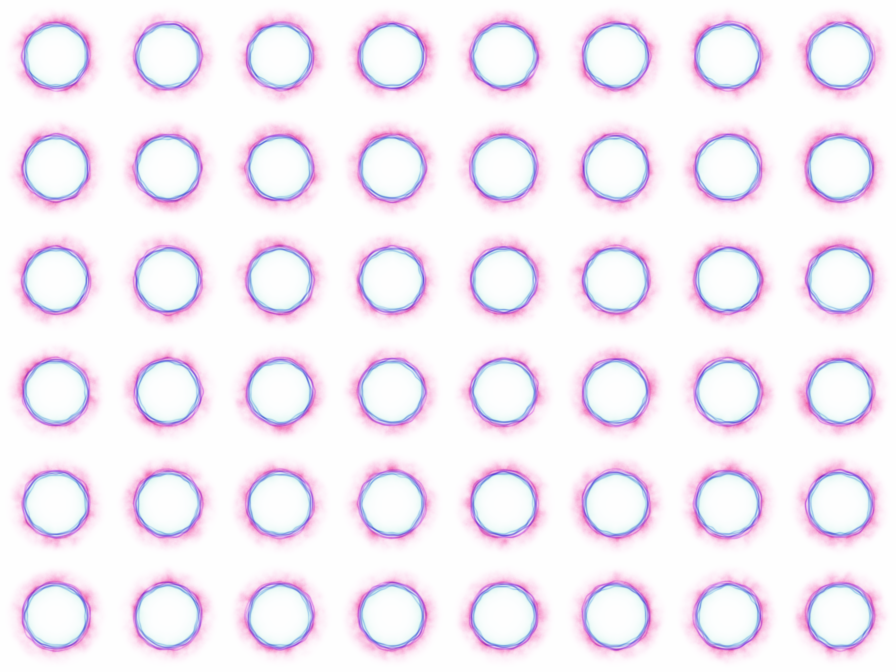
Reproduce this pattern procedurally as a Shadertoy shader.

```glsl
// Grid of glowing braided rings, cyan inside to violet and magenta, with wispy pink halos on white.
#define REPEATS vec2(8.0, 6.0)
#define INNER_RADIUS 0.264
#define OUTER_RADIUS 0.304
#define STRANDS 6
#define STRAND_WIDTH 0.008
#define STRAND_WOBBLE 0.026
#define STRAND_RIPPLE 3.6
#define STRAND_INK 0.55
#define HALO_FALLOFF 0.047
#define HALO_DETAIL 11.0
#define HALO_INK 1.0

// Inks are absorption per channel, so overlaps deepen like dye on paper.
const vec3 CYAN_INK = vec3(0.46, 0.26, 0.06);
const vec3 VIOLET_INK = vec3(0.38, 0.55, 0.06);
const vec3 MAGENTA_INK = vec3(0.14, 0.52, 0.04);
const vec3 PINK_INK = vec3(0.03, 0.42, 0.19);
const vec3 GLOW_INK = vec3(0.13, 0.03, 0.05);
const vec3 PAPER = vec3(0.996, 0.996, 0.998);

float hash(vec2 p) {
    vec3 q = fract(vec3(p.xyx) * 0.1031);
    q += dot(q, q.yzx + 33.33);
    return fract((q.x + q.y) * q.z);
}

float noise(vec2 p) {
    vec2 i = floor(p);
    vec2 f = fract(p);
    f = f * f * (3.0 - 2.0 * f);
    float low = mix(hash(i), hash(i + vec2(1.0, 0.0)), f.x);
    float high = mix(hash(i + vec2(0.0, 1.0)), hash(i + 1.0), f.x);
    return mix(low, high, f.y);
}

float fbm(vec2 p) {
    float sum = 0.0;
    float amplitude = 0.5;
    for (int i = 0; i < 4; i++) {
        sum += amplitude * noise(p);
        p = mat2(1.6, 1.2, -1.2, 1.6) * p + 7.3;
        amplitude *= 0.5;
    }
    return sum / 0.9375;
}

// Thin rings that weave across each other, coloured from inside to outside.
vec3 braidInk(float radius, vec2 direction, vec2 seed) {
    vec3 ink = vec3(0.0);
    for (int i = 0; i < STRANDS; i++) {
        float t = float(i) / float(STRANDS - 1);
        vec2 q = direction * STRAND_RIPPLE + seed + 19.0 * float(i);
        float wobble = STRAND_WOBBLE * (noise(q) - 0.5);
        float d = (radius - mix(INNER_RADIUS, OUTER_RADIUS, t) - wobble) / STRAND_WIDTH;
        float strength = 0.6 + 0.8 * noise(q * 1.3 + 5.7);
        vec3 tint = mix(CYAN_INK, VIOLET_INK, smoothstep(0.0, 0.5, t));
        tint = mix(tint, MAGENTA_INK, smoothstep(0.5, 1.0, t));
        ink += tint * strength * exp(-d * d);
    }
    return ink * STRAND_INK;
}

// Cloudy pink fringe that vanishes before the cell border.
vec3 haloInk(float radius, vec2 p, vec2 seed) {
    float cloud = fbm(p * HALO_DETAIL + seed);
    float ragged = radius + 0.06 * (fbm(p * HALO_DETAIL * 0.5 + seed + 41.0) - 0.5);
    float fade = exp(-max(ragged - OUTER_RADIUS, 0.0) / HALO_FALLOFF);
    float start = smoothstep(INNER_RADIUS + 0.01, OUTER_RADIUS + 0.01, radius);
    float end = 1.0 - smoothstep(0.38, 0.48, radius);
    return PINK_INK * HALO_INK * fade * start * end * (0.3 + 2.4 * cloud * cloud);
}

// Faint cyan light spilling toward the centre.
vec3 glowInk(float radius, vec2 p, vec2 seed) {
    float fade = exp(-max(INNER_RADIUS - radius, 0.0) / 0.04);
    float end = 1.0 - smoothstep(INNER_RADIUS, OUTER_RADIUS, radius);
    return GLOW_INK * fade * end * (0.5 + fbm(p * 14.0 + seed + 83.0));
}

void mainImage(out vec4 fragColor, in vec2 fragCoord) {
    vec2 grid = fragCoord / iResolution.xy * REPEATS;
    vec2 cell = mod(floor(grid), REPEATS);
    vec2 p = fract(grid) - 0.5;
    vec2 seed = 200.0 + cell * vec2(37.0, 53.0);

    float radius = length(p);
    vec2 direction = p / max(radius, 0.0001);

    vec3 ink = braidInk(radius, direction, seed);
    ink += haloInk(radius, p, seed);
    ink += glowInk(radius, p, seed);
    fragColor = vec4(PAPER * exp(-ink), 1.0);
}
```
